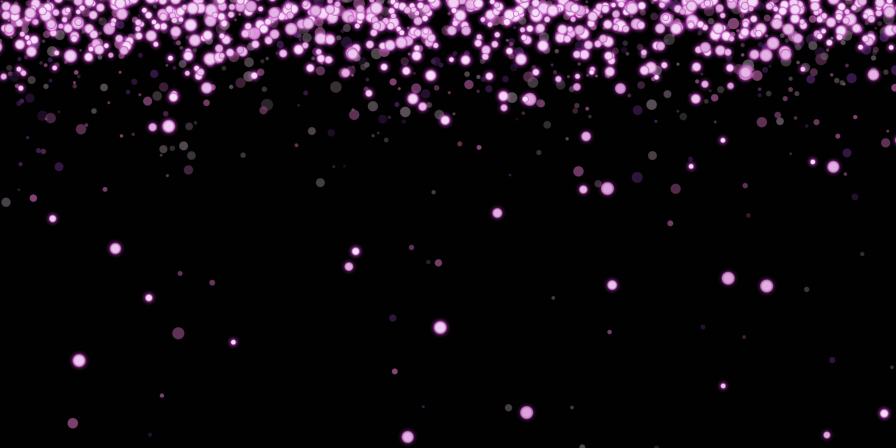
This background is drawn by a WebGL 1 fragment shader. Its source:

```glsl
precision highp float;

uniform vec2 u_resolution;

// Lengths are in canvas heights; depth is measured down from the top edge.
const vec3 BACKGROUND = vec3(0.005, 0.004, 0.006);
const vec3 CORE = vec3(0.97, 0.88, 0.98);
const vec3 RIM = vec3(0.72, 0.36, 0.71);
const vec3 GLOW = vec3(0.42, 0.12, 0.42);
const vec3 ASH = vec3(0.36, 0.32, 0.35);
const vec3 ROSE = vec3(0.52, 0.27, 0.46);
const vec3 VIOLET = vec3(0.25, 0.11, 0.33);

const int LAYERS = 12;
const float FIRST_LIT_LAYER = 6.0;
const float CELL = 0.05;
const float SOFTNESS = 0.0018;
const float GLOW_WIDTH = 0.011;

const float LIT_DEPTH = 0.108;
const float DIM_DEPTH = 0.22;
const float STRAY_END = 0.6;
const float LIT_STRAYS = 0.035;
const float DIM_STRAYS = 0.045;
const float WAVE_LENGTH = 0.42;
const float WAVE_CREST = 0.86;
const float WAVE_SIZE = 0.12;

// The lone lowest spark
const vec2 LAST_SPARK = vec2(0.794, 0.439);
const float LAST_RADIUS = 0.009;

float hash(vec2 p) {
  return fract(sin(dot(p, vec2(127.1, 311.7))) * 43758.5453);
}

vec2 hash2(vec2 p) {
  return vec2(hash(p), hash(p + vec2(37.3, 11.9)));
}

// Chance that a dot exists at a place
float dotChance(vec2 center, bool lit) {
  float depth = max(1.0 - center.y, 0.0);
  float wave = cos(6.28318 * (center.x - WAVE_CREST) / WAVE_LENGTH);
  float reach = (lit ? LIT_DEPTH : DIM_DEPTH) * (1.0 + WAVE_SIZE * wave);
  float fall = depth / reach;
  float band = (lit ? 0.95 : 0.55) * exp(-fall * fall);
  float strays = (lit ? LIT_STRAYS : DIM_STRAYS)
    * (1.0 - smoothstep(0.1, STRAY_END, depth));
  return band + strays;
}

float disc(float dist, float radius, float edge) {
  return 1.0 - smoothstep(radius - edge, radius + edge, dist);
}

// Pale core, pink rim and a magenta halo
vec3 addLit(vec3 color, float dist, float radius, float strength, float edge) {
  float halo = max(1.0 - max(dist - radius, 0.0) / GLOW_WIDTH, 0.0);
  color += GLOW * halo * halo * strength * (1.0 - color);
  float core = 1.0 - smoothstep(0.55 * radius, 1.05 * radius, dist);
  vec3 tint = mix(RIM, CORE, core * strength);
  return mix(color, tint, disc(dist, radius, edge));
}

// Flat, translucent disc in one of three muted tints
vec3 addDim(vec3 color, float dist, float radius, vec2 pick, float edge) {
  vec3 tint = pick.x < 0.4 ? ASH : (pick.x < 0.75 ? ROSE : VIOLET);
  float opacity = mix(0.4, 1.0, pick.y);
  return mix(color, tint, opacity * disc(dist, radius, edge));
}

void main() {
  vec2 p = gl_FragCoord.xy / u_resolution.y;
  float edge = max(SOFTNESS, 0.75 / u_resolution.y);
  vec3 color = BACKGROUND;

  // Scattered dots, muted layers behind lit ones
  for (int i = 0; i < LAYERS; i++) {
    float layer = float(i);
    bool lit = layer >= FIRST_LIT_LAYER;
    vec2 shift = hash2(vec2(layer, 5.0));
    vec2 home = floor(p / CELL + shift);
    for (int y = -1; y <= 1; y++) {
      for (int x = -1; x <= 1; x++) {
        vec2 cell = home + vec2(float(x), float(y));
        vec2 seed = cell + layer * vec2(19.7, 7.3);
        vec2 center = (cell + hash2(seed) - shift) * CELL;
        if (hash(seed + 71.7) > dotChance(center, lit)) continue;
        vec2 pick = hash2(seed + 143.1);
        float size = hash(seed + 211.3);
        float dist = length(p - center);
        if (lit) {
          float radius = mix(0.006, 0.0145, size * sqrt(size));
          color = addLit(color, dist, radius, mix(0.45, 1.0, sqrt(pick.x)), edge);
        } else {
          float radius = mix(0.003, 0.0135, size * size);
          color = addDim(color, dist, radius, pick, edge);
        }
      }
    }
  }

  color = addLit(color, length(p - LAST_SPARK), LAST_RADIUS, 1.0, edge);
  gl_FragColor = vec4(color, 1.0);
}
```
